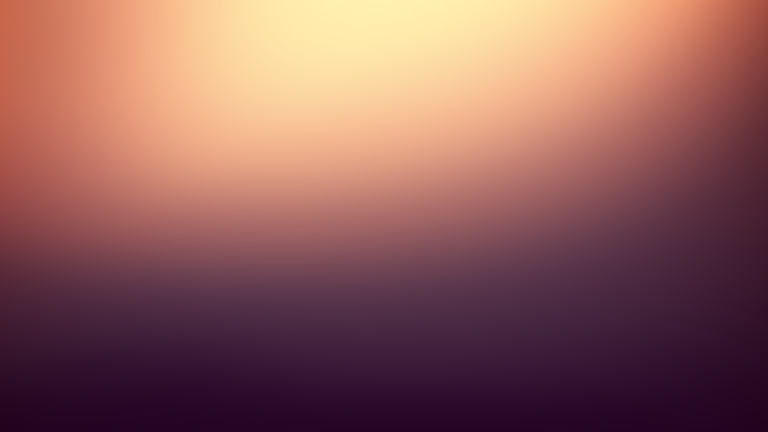
Give the GLSL for this background, as a Shadertoy shader.

```glsl
// Blurred dusk gradient: a cream glow at the top sinking through rose into dark plum.

#define GLOW_CENTER 0.33    // column where the light reaches lowest
#define GLOW_REACH 1.04     // vertical stretch of the light there
#define GLOW_FALLOFF 1.25   // how fast the reach shrinks sideways
#define LEFT_CEILING 0.56   // brightest ramp position at the left edge
#define CEILING_RISE 0.55   // extra brightness gained toward the middle
#define CEILING_BLEND 0.20  // softness of the brightness limit
#define SHADE_DEPTH 0.05    // strength of the lower left shadow
#define TOP_TINT vec3(1.02, 0.78, 0.62)
#define BOTTOM_TINT vec3(0.88, 0.68, 0.78)

const int LAST_STOP = 6;
const vec3 DUSK[7] = vec3[7](
    vec3(0.145, 0.015, 0.150),   // deep plum
    vec3(0.240, 0.120, 0.232),   // plum
    vec3(0.375, 0.228, 0.306),   // mauve
    vec3(0.667, 0.424, 0.412),   // dusty rose
    vec3(0.930, 0.680, 0.545),   // peach
    vec3(0.990, 0.865, 0.645),   // pale apricot
    vec3(1.000, 0.950, 0.690));  // cream

vec3 duskStop(int i) {
    return DUSK[clamp(i, 0, LAST_STOP)];
}

// Catmull-Rom blend through evenly spaced colour stops
vec3 duskRamp(float light) {
    float position = clamp(light, 0.0, 1.0) * float(LAST_STOP);
    int i = min(int(position), LAST_STOP - 1);
    float t = position - float(i);
    vec3 a = duskStop(i - 1), b = duskStop(i);
    vec3 c = duskStop(i + 1), d = duskStop(i + 2);
    return b + 0.5 * t * (c - a + t * (2.0 * a - 5.0 * b + 4.0 * c - d
             + t * (3.0 * (b - c) + d - a)));
}

float smoothMin(float a, float b, float k) {
    float overlap = max(k - abs(a - b), 0.0) / k;
    return min(a, b) - overlap * overlap * k * 0.25;
}

// Height bent into a slanted glow, with a limit that dims the left side
float lightAt(vec2 uv) {
    float offset = uv.x - GLOW_CENTER;
    float reach = GLOW_REACH - GLOW_FALLOFF * offset * offset;
    float ceiling = LEFT_CEILING + CEILING_RISE * smoothstep(0.0, 0.6, uv.x);
    float light = smoothMin(uv.y * reach, ceiling, CEILING_BLEND);
    vec2 shade = (uv - vec2(0.22, 0.16)) / vec2(0.20, 0.13);
    return light - SHADE_DEPTH * exp(-dot(shade, shade));
}

void mainImage(out vec4 fragColor, in vec2 fragCoord) {
    vec2 uv = fragCoord / iResolution.xy;
    vec3 color = duskRamp(lightAt(uv));

    // Redder, darker sides
    float side = pow(abs(2.0 * uv.x - 1.0), 3.0);
    color *= mix(vec3(1.0), mix(BOTTOM_TINT, TOP_TINT, uv.y), side);

    fragColor = vec4(clamp(color, 0.0, 1.0), 1.0);
}
```
